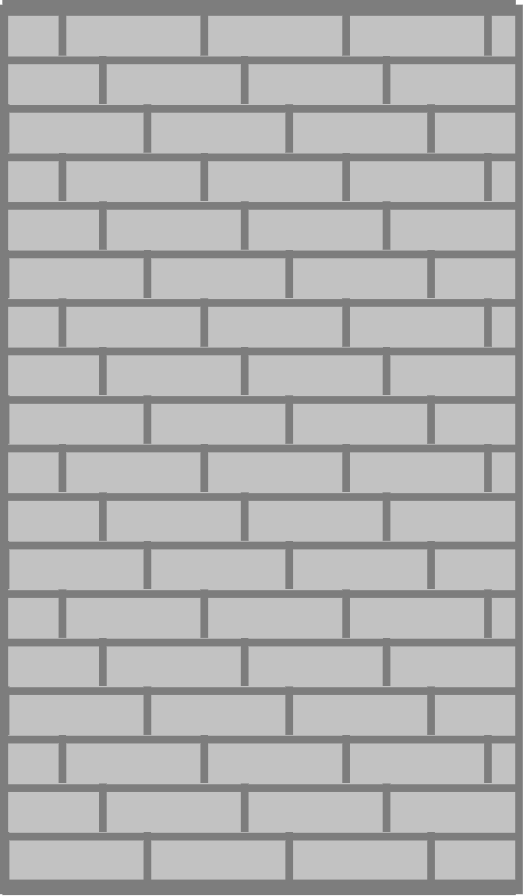
A Shadertoy shader for this pattern:

```glsl
// Grey brick wall in three-step running bond, set in a darker frame.

#define COURSE 0.05415     // height of one course, as a share of canvas height
#define BRICK 0.1583       // brick length including one joint
#define JOINT 0.0086       // mortar width
#define FIRST_BED 0.0132   // depth of the first bed joint below the top
#define HEAD_LIFT 0.0009   // how far upright joints sit above their course
#define SIDE 0.0091        // side frame width
#define CAP 0.0172         // top and bottom frame height
#define BRICK_COLOR vec3(0.76)
#define MORTAR_COLOR vec3(0.49)
#define PAPER_COLOR vec3(1.0)

// Coverage of a signed distance over about one pixel.
float coverage(float d) {
    return clamp(0.5 - d * iResolution.y, 0.0, 1.0);
}

// Signed distance to the axis-aligned box between two corners.
float boxDistance(vec2 p, vec2 lo, vec2 hi) {
    vec2 d = abs(p - 0.5 * (lo + hi)) - 0.5 * (hi - lo);
    return max(d.x, d.y);
}

// Horizontal mortar between courses.
float bedJoint(float depth) {
    float y = mod(depth - FIRST_BED + 0.5 * COURSE, COURSE) - 0.5 * COURSE;
    return coverage(abs(y) - 0.5 * JOINT);
}

// Upright mortar, stepping sideways in a cycle of three courses.
float headJoint(vec2 p) {
    float y = p.y - FIRST_BED + 0.5 * JOINT + HEAD_LIFT;
    float stepIndex = mod(floor(y / COURSE), 3.0);
    float shift = stepIndex < 0.5 ? 0.0697 : stepIndex < 1.5 ? 0.1148 : 0.1645;
    float x = mod(p.x - shift + 0.5 * BRICK, BRICK) - 0.5 * BRICK;
    float fromMiddle = abs(mod(y, COURSE) - 0.5 * COURSE);
    return coverage(max(abs(x) - 0.5 * JOINT, fromMiddle - 0.5 * COURSE));
}

void mainImage(out vec4 fragColor, in vec2 fragCoord) {
    // Units of canvas height, measured down from the top left
    vec2 p = vec2(fragCoord.x, iResolution.y - fragCoord.y) / iResolution.y;
    float width = iResolution.x / iResolution.y;

    // Frame outline: side posts plus slightly shorter caps
    float posts = boxDistance(p, vec2(-0.01, 0.0052), vec2(width - 0.0013, 0.998));
    float caps = boxDistance(p, vec2(0.0026, -0.01), vec2(width - 0.0091, 0.999));
    float wall = coverage(min(posts, caps));

    // Brick faces inside the frame
    float face = coverage(boxDistance(p, vec2(SIDE, CAP),
                                      vec2(width - SIDE - 0.0007, 1.0 - CAP - 0.0011)));
    face *= 1.0 - max(bedJoint(p.y), headJoint(p));

    vec3 color = mix(PAPER_COLOR, MORTAR_COLOR, wall);
    color = mix(color, BRICK_COLOR, face);
    fragColor = vec4(color, 1.0);
}
```
